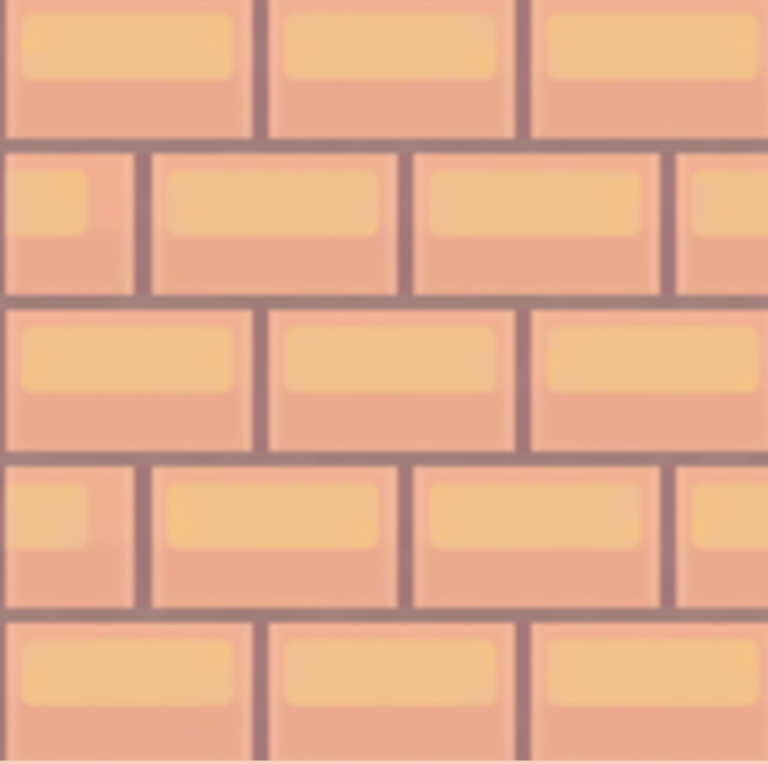
Write a Shadertoy shader that draws this pattern.

```glsl
const vec2 BRICK_PITCH = vec2(0.3436, 0.2048);
const vec3 CLAY = vec3(0.92, 0.665, 0.55);
const vec3 UPPER_CLAY = vec3(0.945, 0.69, 0.56);
const vec3 HIGHLIGHT = vec3(0.95, 0.755, 0.55);
const vec3 PALE_EDGE = vec3(0.95, 0.75, 0.67);
const vec3 BED_MORTAR = vec3(0.63, 0.50, 0.485);
const vec3 HEAD_MORTAR = vec3(0.64, 0.47, 0.475);

float hash(vec2 p) {
    vec3 q = fract(p.xyx * 0.1031);
    q += dot(q, q.yzx + 33.33);
    return fract((q.x + q.y) * q.z);
}

float valueNoise(vec2 p) {
    vec2 cell = floor(p);
    vec2 t = smoothstep(0.0, 1.0, fract(p));
    float low = mix(hash(cell), hash(cell + vec2(1, 0)), t.x);
    float high = mix(hash(cell + vec2(0, 1)), hash(cell + vec2(1, 1)), t.x);
    return mix(low, high, t.y);
}

float roundedBox(vec2 p, vec2 halfSize, float radius) {
    vec2 d = abs(p) - halfSize + radius;
    return length(max(d, 0.0)) + min(max(d.x, d.y), 0.0) - radius;
}

float coverage(float dist, float softness) {
    return 1.0 - smoothstep(-softness, softness, dist);
}

vec3 brickFace(vec2 local, vec2 wall, float highlightShift, float softness) {
    // Upper and lower clay tones
    float lower = smoothstep(0.095, 0.125, local.y);
    vec3 color = mix(UPPER_CLAY, CLAY, lower);

    // Rounded highlight, softer at its ends
    vec2 offset = local - vec2(0.1695 + highlightShift, 0.0746);
    float panel = roundedBox(offset, vec2(0.1385, 0.0432), 0.016);
    float lit = coverage(panel, softness * 1.2);
    color = mix(color, HIGHLIGHT, lit);

    // Faint blotches, yellow at the highlight ends and pink on the clay
    float blotch = valueNoise(wall * 36.0) - 0.5;
    float ends = smoothstep(0.085, 0.125, abs(offset.x));
    vec3 yellowTint = vec3(0.015, 0.015, -0.055) * (0.35 + ends);
    vec3 pinkTint = vec3(0.015, -0.02, 0.02);
    return color + blotch * mix(pinkTint, yellowTint, lit);
}

void mainImage(out vec4 fragColor, in vec2 fragCoord) {
    vec2 wall = vec2(fragCoord.x, iResolution.y - fragCoord.y) / iResolution.y;
    float pixel = 1.0 / iResolution.y;
    float softness = max(0.0055, pixel);

    // Staggered courses, counted from the top
    float course = floor((wall.y + 0.0137) / BRICK_PITCH.y);
    float staggered = mod(course, 2.0);
    float start = mix(-0.0026, 0.1872, staggered);
    float column = floor((wall.x - start) / BRICK_PITCH.x);
    vec2 origin = vec2(start, -0.0137) + vec2(column, course) * BRICK_PITCH;
    vec2 local = wall - origin;

    // Distances to the joints, including the left border
    vec2 joint = min(local, BRICK_PITCH - local);
    float headWidth = 0.0103 + 0.0012 * staggered * (1.0 - step(0.29, wall.x));
    float head = min(joint.x - headWidth, wall.x - 0.0068);
    float bed = joint.y - 0.0098;

    // The cut brick at the left has a shorter highlight
    float highlightShift = -0.037 * staggered * (1.0 - step(0.0, column));
    vec3 color = brickFace(local, wall, highlightShift, softness);

    // Pale rims beside the joints
    float rim = 0.55 * exp(-abs(head - 0.009) / 0.006);
    rim = max(rim, 0.2 * exp(-abs(bed - 0.008) / 0.005));
    color = mix(color, PALE_EDGE, rim);

    // Mortar with slight tonal drift
    float drift = 0.025 * (valueNoise(wall * 30.0 + 17.0) - 0.5);
    color = mix(color, HEAD_MORTAR + drift, coverage(head, softness));
    color = mix(color, BED_MORTAR + drift, coverage(bed, softness));

    // Light strip along the bottom
    float strip = smoothstep(0.9955 - pixel, 0.9955 + pixel, wall.y);
    color = mix(color, vec3(0.96, 0.81, 0.75), strip);

    fragColor = vec4(color, 1.0);
}
```
